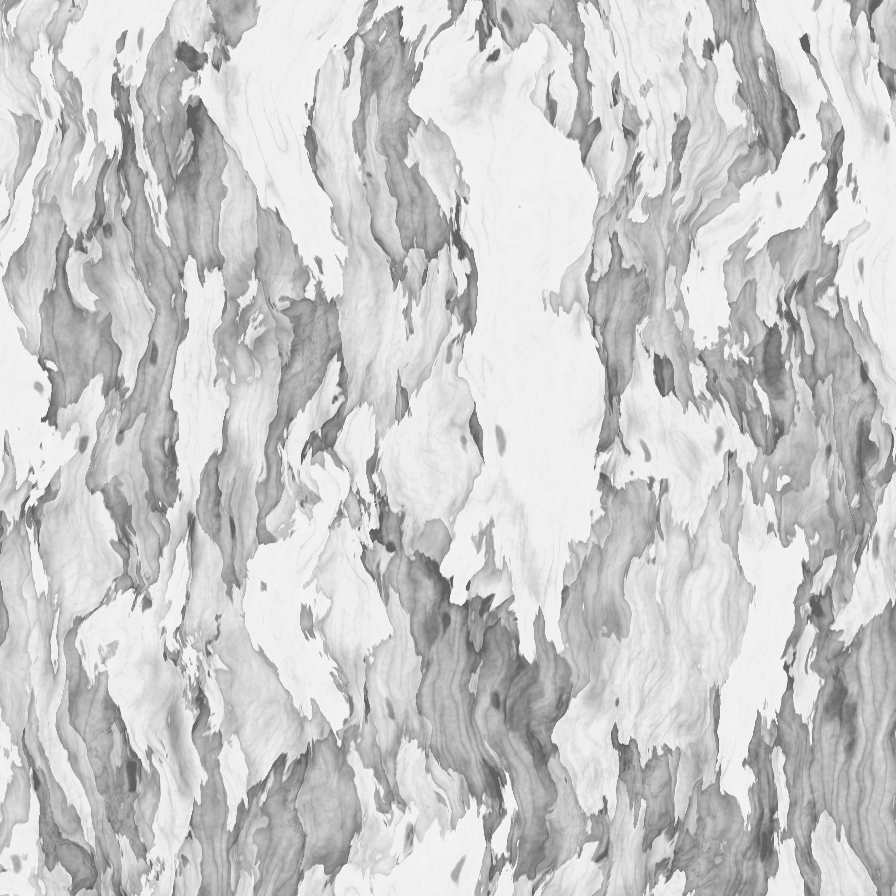
Reproduce this texture map procedurally as a three.js fragment shader.

```glsl
varying vec2 vUv;

float hash(vec2 p) {
  vec3 q = fract(p.xyx * 0.1031);
  q += dot(q, q.yzx + 33.33);
  return fract((q.x + q.y) * q.z);
}

// Gradient noise, roughly -0.7 to 0.7
float corner(vec2 cell, vec2 offset) {
  float a = 6.2832 * hash(cell);
  return dot(vec2(cos(a), sin(a)), offset);
}

float noise(vec2 p) {
  p += 50.0;
  vec2 i = floor(p), f = fract(p);
  vec2 u = f * f * f * (f * (f * 6.0 - 15.0) + 10.0);
  vec2 e = vec2(1.0, 0.0);
  return mix(mix(corner(i, f), corner(i + e.xy, f - e.xy), u.x),
             mix(corner(i + e.yx, f - e.yx), corner(i + e.xx, f - e.xx), u.x), u.y);
}

float fbm(vec2 p) {
  float sum = 0.0, amp = 0.75;
  for (int i = 0; i < 4; i++) {
    sum += amp * noise(p);
    p = p * 2.03 + 11.7;
    amp *= 0.55;
  }
  return sum;
}

// Thin line along the zero crossings of a noise field
float crease(vec2 p, float sharpness) {
  return exp(-abs(noise(p)) * sharpness);
}

// Sparse elongated holes
float pits(vec2 p) {
  vec2 g = p * vec2(17.0, 11.0);
  vec2 id = floor(g);
  vec2 centre = 0.3 + 0.4 * vec2(hash(id), hash(id + 31.0));
  float d = length((fract(g) - centre) * vec2(1.3, 0.8)) + 0.09 * noise(p * 70.0);
  return smoothstep(0.14, 0.05, d) * step(0.76, hash(id + 67.0));
}

void main() {
  vec2 p = vUv;

  // Bend the vertical grain
  vec2 w = p + vec2(0.045 * fbm(p * vec2(5.0, 4.0)) + 0.007 * fbm(p * vec2(20.0, 13.0) + 5.0),
                    0.04 * fbm(p * 6.0 + 7.0));
  float zone = noise(p * vec2(4.5, 2.6) + 3.7);

  // Shared surface detail
  float fibre = fbm(w * vec2(58.0, 5.0));
  float strand = crease(w * vec2(75.0, 7.0) + 4.0, 9.0);
  float crumb = fbm(w * vec2(44.0, 34.0) + 0.8 * fibre);
  float flakes = crease(w * vec2(52.0, 38.0) + 1.2 * crumb, 10.0);
  float grain = noise(p * 150.0) + 0.8 * noise(p * 260.0 + 9.0);
  float crumbly = smoothstep(0.08, 0.28, noise(p * vec2(6.0, 4.0) + 21.0));

  // Fibrous wood with deep crevices
  float wood = 0.79 + 0.17 * fibre - 0.15 * strand;
  float rubble = 0.79 + 0.20 * crumb - 0.16 * flakes;
  float tone = mix(wood, rubble, crumbly) + 0.05 * grain;
  tone -= 0.26 * smoothstep(0.18, 0.45, noise(w * vec2(34.0, 7.0) + 13.0) + 0.25 * crumb);

  // Overlapping plates, paler and smoother toward the top
  for (int i = 0; i < 5; i++) {
    float k = float(i);
    vec2 q = w + vec2(0.02 * k * noise(p * 5.0 + k), 0.0);
    float h = noise(q * vec2(13.0 - 1.4 * k, 3.6 - 0.3 * k) + k * 17.3)
            + 0.38 * fbm(q * vec2(28.0, 8.0) + k * 9.1)
            + 0.10 * crumb - 0.32 * zone - 0.13;

    // Soft contact shadow beneath the rim
    float depth = 0.24 + 0.3 * noise(p * vec2(14.0, 9.0) + k * 5.0);
    tone *= 1.0 - depth * exp(-max(-h, 0.0) * 13.0);

    float rough = 1.0 - 0.19 * k;
    vec2 slant = vec2(q.x + (0.25 * sin(k * 2.4)) * q.y, q.y);
    float plate = 0.86 + 0.028 * k;
    plate += rough * (0.13 * fibre - 0.08 * strand + crumbly * (0.09 * crumb - 0.07 * flakes));
    plate += 0.03 * crumb + 0.025 * grain;
    plate -= 0.12 * crease(slant * vec2(38.0, 7.0) + k * 3.0, 26.0)
           * smoothstep(-0.1, 0.3, noise(p * 9.0 + k * 8.0));
    plate -= 0.05 * crease(slant * vec2(85.0, 24.0) + 0.6 * crumb, 16.0);
    plate -= 0.17 * smoothstep(0.1, 0.6, fbm(q * vec2(13.0, 6.0) + k * 6.0));
    plate += 0.05 * exp(-max(h, 0.0) * 22.0);

    tone = mix(tone, plate, smoothstep(-0.015, 0.02, h));
  }

  // Holes and a gentle limit on the whites
  tone -= 0.3 * pits(w);
  tone = min(tone, 0.92 + 0.25 * (tone - 0.92));
  gl_FragColor = vec4(vec3(clamp(tone + 0.012, 0.38, 0.98)), 1.0);
}
```
